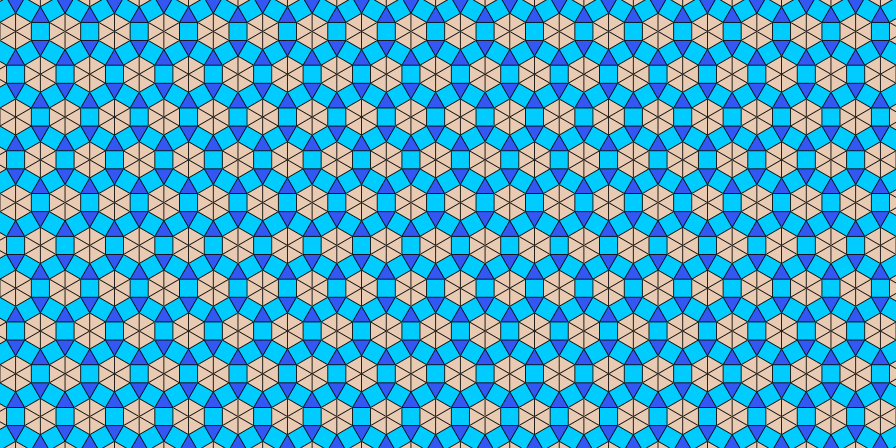
Give the GLSL for this pattern, as a Shadertoy shader.

```glsl
// Rhombitrihexagonal tiling: sand hexagons cut into six wedges, ringed by
// cyan squares and blue triangles, all outlined in black. Each point is moved
// to its nearest hexagon and folded into one twelfth of that cell.

#define PERIOD 0.1103                     // hexagon spacing / canvas height
#define LINE_WIDTH 0.048                  // in tile sides
#define SAND vec3(0.91, 0.795, 0.70)
#define CYAN vec3(0.0, 0.80, 1.0)
#define BLUE vec3(0.20, 0.34, 0.95)
#define INK vec3(0.015)

const float ROOT3 = sqrt(3.0);
const float SPACING = 1.0 + ROOT3;        // hexagon spacing in tile sides

// Offset from the nearest centre of a triangular lattice.
vec2 nearestCell(vec2 p) {
    vec2 cell = SPACING * vec2(1.0, ROOT3);
    vec2 a = mod(p + 0.5 * cell, cell) - 0.5 * cell;
    vec2 b = mod(p, cell) - 0.5 * cell;
    return dot(a, a) < dot(b, b) ? a : b;
}

// Mirrors a point into the wedge between 0 and 30 degrees.
vec2 foldWedge(vec2 p) {
    p = abs(p);
    vec2 normal = 0.5 * vec2(-1.0, ROOT3);
    p -= 2.0 * max(dot(p, normal), 0.0) * normal;
    return vec2(p.x, abs(p.y));
}

float segmentDistance(vec2 p, vec2 a, vec2 b) {
    vec2 ab = b - a;
    float t = clamp(dot(p - a, ab) / dot(ab, ab), 0.0, 1.0);
    return length(p - a - t * ab);
}

// Share of a pixel on the positive side of an edge.
float coverage(float signedDistance, float pixel) {
    return clamp(0.5 + signedDistance / pixel, 0.0, 1.0);
}

void mainImage(out vec4 fragColor, in vec2 fragCoord) {
    float side = PERIOD / SPACING;
    float pixel = 1.0 / (iResolution.y * side);
    vec2 p = (fragCoord - 0.5 * iResolution.xy) * pixel;

    // The canvas centre lies in a slanted square, midway between two hexagons.
    p -= 0.25 * SPACING * vec2(1.0, ROOT3);
    p = foldWedge(nearestCell(p));

    // Tile fills
    vec2 corner = vec2(0.5 * ROOT3, 0.5);
    vec3 color = mix(CYAN, BLUE, coverage(p.y - corner.y, pixel));
    color = mix(color, SAND, coverage(corner.x - p.x, pixel));

    // Hexagon spoke, hexagon edge, and edge between square and triangle
    float d = segmentDistance(p, vec2(0.0), corner);
    d = min(d, segmentDistance(p, vec2(corner.x, 0.0), corner));
    d = min(d, segmentDistance(p, corner, corner + vec2(1.0, 0.0)));

    // Box filter keeps lines thinner than a pixel at their true weight.
    float halfWidth = 0.5 * LINE_WIDTH;
    float ink = coverage(halfWidth - d, pixel) - coverage(-halfWidth - d, pixel);
    fragColor = vec4(mix(color, INK, ink), 1.0);
}
```
